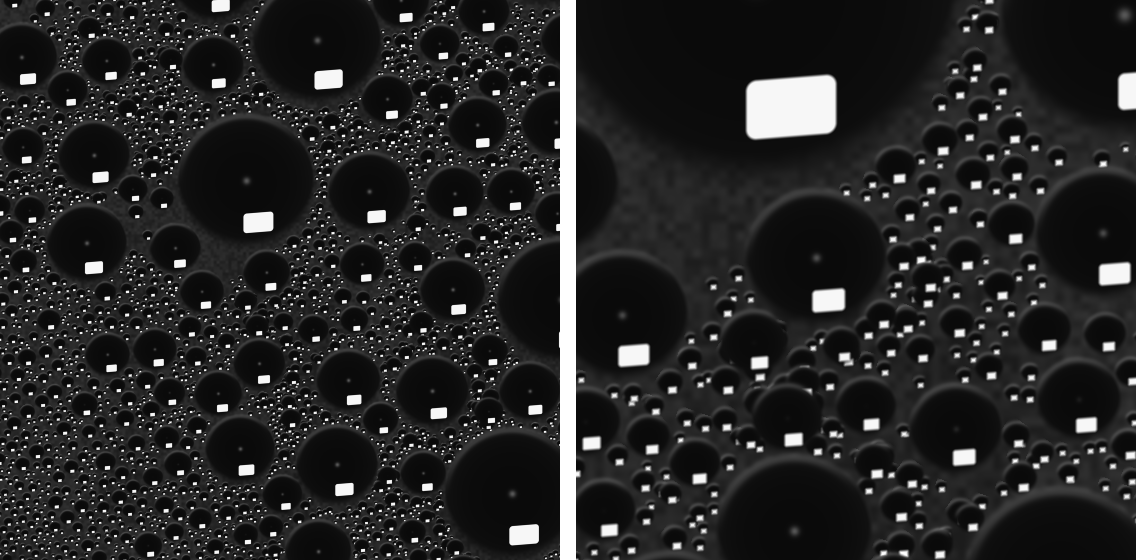
Left: the whole. Right: its middle third, enlarged.
Reproduce this texture procedurally as a Shadertoy shader.

```glsl
const int LAYERS = 7;
// Per layer, from large drops to specks: cells per canvas, share filled, start of zone
const float CELLS[LAYERS] = float[](3.2, 6.1, 10.5, 18.0, 32.0, 54.0, 88.0);
const float FILL[LAYERS] = float[](0.5, 0.88, 0.65, 0.62, 0.75, 0.88, 0.6);
const float ZONE[LAYERS] = float[](0.55, 0.38, 0.33, 0.2, 0.05, -1.0, -1.0);
const vec2 ZONE_SLOPE = vec2(0.8, 0.6);
const vec2 RADIUS = vec2(0.27, 0.46);
const float SOFTNESS = 0.0012;

const float GROUND = 0.15;
const float BODY = 0.04;
const float RIM_LIGHT = 0.16;
const float SPOT_LIGHT = 0.3;
const float GLINT = 0.97;
const vec2 GLINT_OFFSET = vec2(0.18, -0.57);
const vec2 GLINT_SIZE = vec2(0.21, 0.135);

vec3 hash3(vec2 p) {
    vec3 q = fract(vec3(p.xyx) * vec3(0.1031, 0.1030, 0.0973));
    q += dot(q, q.yxz + 33.33);
    return fract((q.xxy + q.yzz) * q.zyx);
}

float noise(vec2 p) {
    vec2 i = floor(p), f = fract(p);
    f = f * f * (3.0 - 2.0 * f);
    return mix(mix(hash3(i).x, hash3(i + vec2(1, 0)).x, f.x),
               mix(hash3(i + vec2(0, 1)).x, hash3(i + vec2(1, 1)).x, f.x), f.y);
}

mat2 layerTurn(int layer) {
    float a = 0.4 + 1.3 * float(layer);
    return mat2(cos(a), sin(a), -sin(a), cos(a));
}

vec2 toGrid(vec2 p, int layer) {
    return layerTurn(layer) * p * CELLS[layer];
}

// Candidate drop of a cell: centre and radius, negative radius when empty
vec3 candidate(vec2 cell, int layer) {
    vec2 seed = cell + 200.0 + 57.0 * float(layer);
    vec3 h = hash3(seed);
    float r = mix(RADIUS.x, RADIUS.y, h.z);
    vec2 inCell = cell + 0.5 + (h.xy - 0.5) * (1.0 - 2.0 * r) * 0.95;
    vec2 centre = inCell * layerTurn(layer) / CELLS[layer];
    float along = dot(centre, ZONE_SLOPE);
    float fill = FILL[layer] * smoothstep(ZONE[layer], ZONE[layer] + 0.13, along);
    if (layer > 3) {
        float bare = noise(centre * 5.0 + 11.0) + max(0.0, 0.55 - along);
        fill *= smoothstep(0.15, 0.38, bare);
    }
    bool present = hash3(seed + 431.0).x < fill;
    return vec3(centre, present ? r / CELLS[layer] : -1.0);
}

// Shrinks a drop into the free room, or removes it
vec3 fitInto(vec3 drop, float room) {
    if (room < 0.5 * drop.z) return vec3(drop.xy, -1.0);
    return vec3(drop.xy, min(drop.z, room));
}

float roomAmongCandidates(vec2 p, int layer) {
    float room = 1.0;
    for (int j = 0; j < layer; j++) {
        vec2 base = floor(toGrid(p, j) - 0.5);
        for (int k = 0; k < 4; k++) {
            vec3 other = candidate(base + vec2(k % 2, k / 2), j);
            room = min(room, distance(p, other.xy) - other.z);
        }
    }
    return room;
}

float roomAmongDrops(vec2 p, int layer) {
    float room = 1.0;
    for (int j = 0; j < layer; j++) {
        vec2 base = floor(toGrid(p, j) - 0.5);
        for (int k = 0; k < 4; k++) {
            vec3 other = candidate(base + vec2(k % 2, k / 2), j);
            if (distance(p, other.xy) - other.z < room) {
                other = fitInto(other, roomAmongCandidates(other.xy, j));
                room = min(room, distance(p, other.xy) - other.z);
            }
        }
    }
    return room;
}

float paintDrop(float tone, vec2 p, vec3 drop, float blur) {
    vec2 q = (p - drop.xy) / drop.z;
    float soft = blur / drop.z, d = length(q);

    // Dark body, its lower edge melting into the ground
    float lower = smoothstep(0.2, -1.0, q.y);
    float body = 1.0 - smoothstep(0.97 - soft - 0.2 * lower, 1.0 + soft, d);
    tone = mix(tone, BODY + 0.03 * d * d * d * d, body);

    // Thin crescent along the upper rim
    float band = (d - 0.96) / (0.035 + soft);
    tone += RIM_LIGHT * exp(-band * band) * smoothstep(0.2, 1.0, q.y - 0.3 * q.x);

    // Faint spot near the middle
    float spot = length(q - vec2(0.01, 0.03)) / (0.045 + 0.5 * soft);
    tone += SPOT_LIGHT * exp(-spot * spot) * smoothstep(0.015, 0.05, drop.z);

    // Bright, slightly tilted window reflection
    vec2 g = q - GLINT_OFFSET;
    g.y -= 0.08 * g.x;
    vec2 size = GLINT_SIZE + 0.7 * soft;
    float corner = 0.35 * size.y;
    vec2 e = abs(g) - size + corner;
    float box = length(max(e, 0.0)) + min(max(e.x, e.y), 0.0) - corner;
    return mix(tone, GLINT, 1.0 - smoothstep(-soft, soft, box));
}

void mainImage(out vec4 fragColor, in vec2 fragCoord) {
    vec2 p = fragCoord / iResolution.y;
    float blur = max(SOFTNESS, 0.6 / iResolution.y);

    // Grainy ground
    float tone = GROUND + 0.07 * (noise(p * 190.0) - 0.5) + 0.04 * (noise(p * 9.0) - 0.5);

    // Small drops first, large ones over them
    for (int i = LAYERS - 1; i >= 0; i--) {
        vec3 drop = candidate(floor(toGrid(p, i)), i);
        if (drop.z > 0.0) drop = fitInto(drop, roomAmongDrops(drop.xy, i));
        if (drop.z > 0.0) tone = paintDrop(tone, p, drop, blur);
    }
    fragColor = vec4(vec3(clamp(tone, 0.0, 1.0)), 1.0);
}
```
